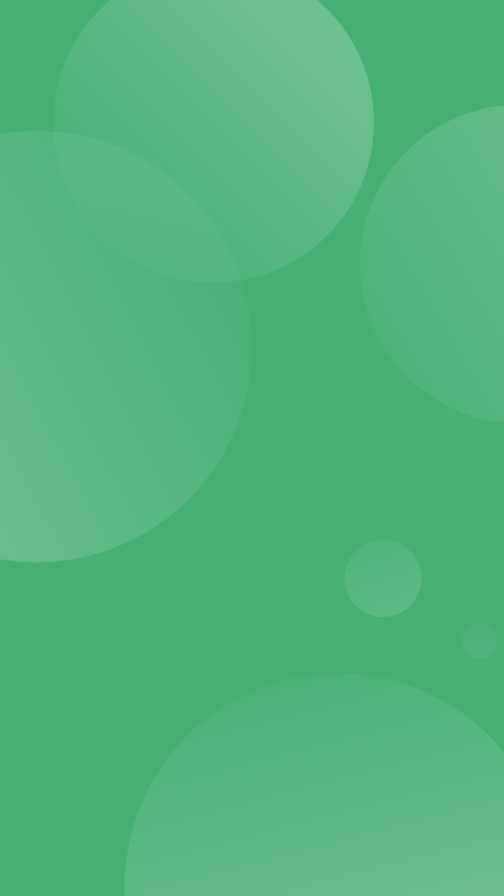
Give the GLSL for this background, as a Shadertoy shader.

```glsl
// Translucent pale bubbles with soft linear gradients over a flat green field.

// Blends a white disc whose opacity rises from faint to bright along a direction.
vec3 addBubble(vec3 color, vec2 p, vec2 center, float radius, vec2 direction, float faint, float bright) {
    vec2 q = (p - center) / radius;
    float pixel = 1.0 / (iResolution.x * radius);
    float coverage = 1.0 - smoothstep(-pixel, pixel, length(q) - 1.0);
    float ramp = clamp(0.5 + 0.5 * dot(q, normalize(direction)), 0.0, 1.0);
    return mix(color, vec3(1.0), coverage * mix(faint, bright, ramp));
}

void mainImage(out vec4 fragColor, in vec2 fragCoord) {
    // One unit is the canvas width
    vec2 p = fragCoord / iResolution.x;
    vec3 color = vec3(0.273, 0.686, 0.447);

    // Large bubbles in the upper half
    color = addBubble(color, p, vec2(0.424, 1.535), 0.318, vec2(0.7, 0.7), 0.02, 0.22);
    color = addBubble(color, p, vec2(0.072, 1.090), 0.428, vec2(-0.88, -0.45), 0.03, 0.215);
    color = addBubble(color, p, vec2(1.030, 1.254), 0.316, vec2(0.85, 0.5), 0.05, 0.20);

    // Small bubbles at the right
    color = addBubble(color, p, vec2(0.760, 0.630), 0.0765, vec2(0.3, -0.95), 0.06, 0.135);
    color = addBubble(color, p, vec2(0.951, 0.507), 0.0347, vec2(0.3, -0.95), 0.035, 0.06);

    // Wide bubble rising from the bottom edge
    color = addBubble(color, p, vec2(0.671, 0.018), 0.424, vec2(0.25, -0.97), 0.04, 0.275);

    fragColor = vec4(color, 1.0);
}
```
